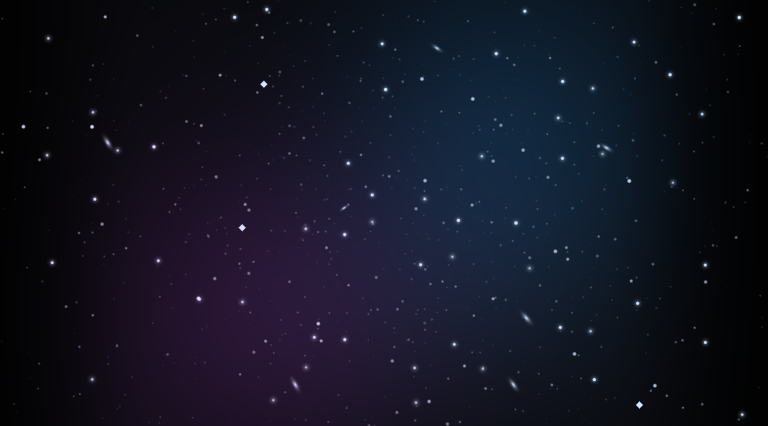
This background is drawn by a WebGL 1 fragment shader. Its source:

```glsl
precision highp float;
// Deep space: a dark sky lit by a purple and a blue nebula glow, fading to
// black at the sides. Jittered grids scatter faint dots, bright stars with
// halos, a few diamond glints and small tilted galaxies over it.

uniform vec2 u_resolution;

float hash(vec2 p) {
  return fract(sin(dot(p, vec2(127.1, 311.7))) * 43758.5453);
}

vec2 hash2(vec2 p) {
  return vec2(hash(p), hash(p + 57.3));
}

// Soft elliptical glow, 1 at its centre
float glow(vec2 p, vec2 centre, vec2 radius) {
  vec2 d = (p - centre) / radius;
  return exp(-dot(d, d));
}

// Filled shape of radius r at distance d, smoothed over about a pixel
float disc(float d, float r, float pixel) {
  return 1.0 - smoothstep(max(r - pixel, 0.0), r + pixel, d);
}

vec3 skyColor(vec2 uv) {
  vec3 sky = vec3(0.032, 0.035, 0.048);
  sky += vec3(0.122, 0.040, 0.142) * glow(uv, vec2(0.34, 0.27), vec2(0.23, 0.42));
  sky += vec3(0.025, 0.112, 0.180) * glow(uv, vec2(0.66, 0.67), vec2(0.22, 0.44));
  sky += vec3(0.030, 0.035, 0.050) * glow(uv, vec2(0.60, 0.30), vec2(0.25, 0.35));
  float sides = smoothstep(-0.03, 0.20, uv.x) * smoothstep(1.02, 0.78, 1.0 - (1.0 - uv.x));
  return sky * mix(0.15, 1.0, sides);
}

// Stars thin out towards the sides
float density(vec2 p, float aspect) {
  return 0.12 + 0.88 * glow(p, vec2(0.52 * aspect, 0.53), vec2(0.58, 0.62));
}

// One star per occupied cell; the jitter keeps it inside its cell
float dots(vec2 p, float cell, float share, float radius, float seed, float aspect, float pixel) {
  vec2 id = floor(p / cell);
  vec2 key = id + seed;
  vec2 centre = (id + 0.2 + 0.6 * hash2(key)) * cell;
  float present = step(hash(key + 11.7), share * density(centre, aspect));
  float power = hash(key + 23.1);
  float size = radius * (0.6 + 0.6 * power);
  return present * (0.15 + 0.85 * power * power) * disc(length(p - centre), size, pixel);
}

// Bright core in a faint halo; some cores are diamonds
float haloStar(vec2 p, float aspect, float pixel) {
  float cell = 0.085;
  vec2 id = floor(p / cell);
  vec2 key = id + 71.0;
  vec2 centre = (id + 0.25 + 0.5 * hash2(key)) * cell;
  float present = step(hash(key + 5.3), 0.42 * density(centre, aspect));
  float power = hash(key + 31.9);
  vec2 d = abs(p - centre);
  float core = disc(length(d), 0.0022 + 0.0016 * power, pixel) * (0.45 + 0.45 * power);
  float diamond = disc(d.x + d.y, 0.0085, pixel);
  float halo = 0.32 * exp(-dot(d, d) / 0.000050);
  return present * mix(core + halo, diamond, step(0.94, power));
}

// Small ellipses, mostly leaning down to the right
float galaxy(vec2 p, float aspect) {
  float cell = 0.19;
  vec2 id = floor(p / cell);
  vec2 key = id + 139.0;
  vec2 centre = (id + 0.25 + 0.5 * hash2(key)) * cell;
  float present = step(hash(key + 3.7), 0.32 * density(centre, aspect));
  float size = 0.006 + 0.008 * hash(key + 17.3);
  float angle = mix(-1.1, -0.5, hash(key + 41.0));
  angle += 1.6 * step(0.7, hash(key + 8.9));
  vec2 d = p - centre;
  vec2 axis = vec2(cos(angle), sin(angle));
  d = vec2(dot(d, axis), dot(d, vec2(-axis.y, axis.x)));
  float body = glow(d, vec2(0.0), size * vec2(1.0, 0.38));
  float core = glow(d, vec2(0.0), size * vec2(0.45, 0.25));
  return present * (0.5 * body + 0.4 * core);
}

void main() {
  vec2 uv = gl_FragCoord.xy / u_resolution;
  float aspect = u_resolution.x / u_resolution.y;
  float pixel = 1.0 / u_resolution.y;
  vec2 p = uv * vec2(aspect, 1.0);

  vec3 sky = skyColor(uv);

  // Dot layers from fine and faint to coarse and bright
  float light = 0.0;
  for (int i = 0; i < 4; i++) {
    float k = float(i);
    light += dots(p + k * 0.013, 0.026 + 0.011 * k, 0.30 - 0.03 * k,
                  0.0014 + 0.0007 * k, 19.0 * k, aspect, pixel) * (0.35 + 0.2 * k);
  }
  light += haloStar(p, aspect, pixel) + galaxy(p, aspect);

  // Starlight picks up the hue of the sky around it
  vec3 hue = sky / max(sky.r, max(sky.g, sky.b));
  vec3 tint = mix(vec3(0.92, 0.96, 1.0), hue, 0.22);
  vec3 color = mix(sky, tint, clamp(light, 0.0, 1.0));
  gl_FragColor = vec4(color, 1.0);
}
```
